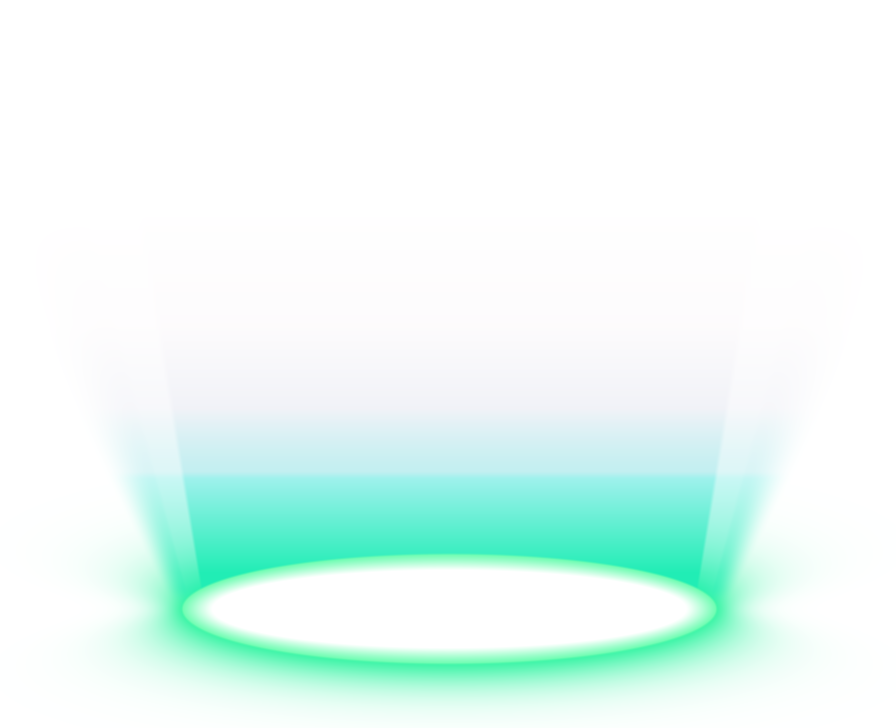
A WebGL 2 fragment shader for this background:

```glsl
#version 300 es
precision highp float;
// A glowing oval stage light on white: a bright ring with a green halo,
// and nested flaring beams above it that fade from green to white.
// Ellipse distances shape the ring; sloped edges and colour ramps the beams.
uniform vec2 u_resolution;
out vec4 outColor;

const vec3 WHITE = vec3(1.0);
const vec3 HALO_GREEN = vec3(0.25, 0.96, 0.66);
const vec3 RIM_GREEN = vec3(0.42, 0.99, 0.69);
const vec3 BEAM_GREEN = vec3(0.13, 0.93, 0.71);
const vec3 BEAM_AQUA = vec3(0.63, 0.945, 0.93);
const vec3 MIST_AQUA = vec3(0.74, 0.935, 0.94);
const vec3 MIST_GREY = vec3(0.945, 0.95, 0.97);
const vec3 MIST_PINK = vec3(0.992, 0.985, 0.99);

// Approximate signed distance to an ellipse
float ellipseDistance(vec2 p, vec2 radii) {
  float k = length(p / radii);
  return k * (k - 1.0) / max(length(p / (radii * radii)), 0.001);
}

float ramp(float a, float b, float x) {
  return clamp((x - a) / (b - a), 0.0, 1.0);
}

// Beam colour by height above the ring centre
vec3 beamColor(float h) {
  vec3 low = mix(BEAM_GREEN, BEAM_AQUA, ramp(0.05, 0.182, h));
  vec3 high = mix(MIST_AQUA, MIST_GREY, sqrt(ramp(0.176, 0.276, h)) * ramp(0.15, 0.276, h));
  high = mix(high, MIST_PINK, ramp(0.276, 0.39, h));
  high = mix(high, WHITE, ramp(0.39, 0.56, h));
  return mix(low, high, smoothstep(0.178, 0.19, h));
}

// Coverage of a symmetric beam whose half width grows with height
float beamMask(vec2 p, float base, float slope, float blur) {
  return 1.0 - smoothstep(-blur, blur, abs(p.x) - base - slope * p.y);
}

void main() {
  vec2 p = gl_FragCoord.xy / u_resolution.y;
  p -= vec2(0.5 * u_resolution.x / u_resolution.y + 0.002, 0.1635);
  float pixel = 1.0 / u_resolution.y;
  vec2 outer = vec2(0.367, 0.0755);
  vec2 inner = vec2(0.325, 0.053);
  float d = ellipseDistance(p, outer);

  // Soft halo around the ring
  float halo = exp(-pow(max(d, 0.0) / 0.035, 1.3));
  vec3 color = mix(WHITE, HALO_GREEN, halo);

  // Nested beams, faint at the sides and solid in the middle
  float rise = max(p.y, 0.0);
  float wide = beamMask(p, 0.367, 0.41, 0.012 + 0.11 * rise);
  float middle = beamMask(p, 0.355, 0.268, 0.002 + 0.01 * rise);
  float core = beamMask(p, 0.336, 0.165, 0.002 + 0.01 * rise);
  float cover = mix(mix(0.62 * wide, 0.56, middle), 1.0, core);
  cover *= smoothstep(0.0, 0.03, p.y);
  color = mix(color, beamColor(p.y), cover);

  // Ring fading inward to a white oval
  float i = length(p / inner);
  float o = length(p / outer);
  float rim = clamp((i - 1.0) / max(i - o, 0.0001), 0.0, 1.0);
  vec3 ring = mix(WHITE, RIM_GREEN, pow(rim, 1.2));
  color = mix(color, ring, 1.0 - smoothstep(-1.5 * pixel, 1.5 * pixel, d));

  outColor = vec4(color, 1.0);
}
```
